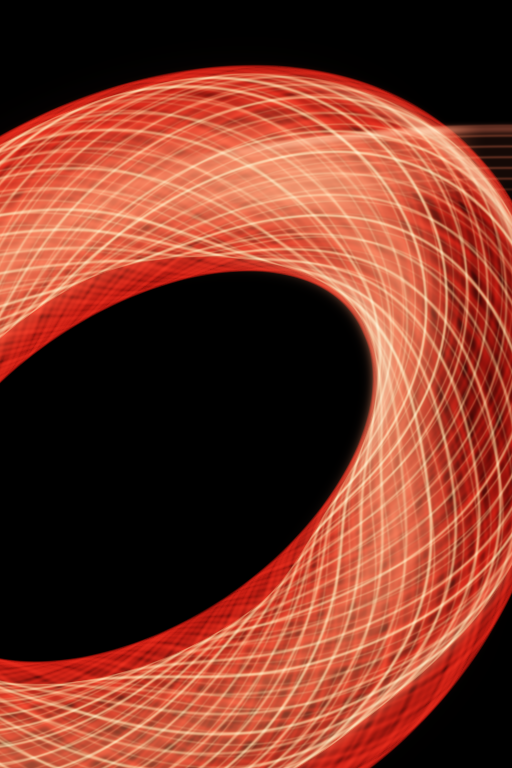
Reproduce this background procedurally as a WebGL 1 fragment shader.

```glsl
precision highp float;
// Woven ring of red, peach and gold light trails around a dark tilted oval.

#define CENTER vec2(0.273, 0.594)
#define HOLE_AXES vec2(0.510, 0.297)
#define HOLE_TILT 0.60
#define RIM_AXES vec2(0.908, 0.644)
#define RIM_TILT 0.845
#define GOLD_COUNT 24.0
#define GOLD_WIDTH 0.0028
#define RED_LIGHT vec3(1.0, 0.08, 0.05)
#define PEACH_LIGHT vec3(1.45, 0.62, 0.41)
#define BROWN_LIGHT vec3(0.66, 0.36, 0.23)
#define GOLD_LIGHT vec3(1.35, 1.0, 0.65)
#define TAU 6.2832

uniform vec2 u_resolution;

float hash(float n) {
  return fract(sin(n * 12.99 + 4.1) * 43758.5);
}

float bell(float x, float mid, float width) {
  float t = (x - mid) / width;
  return exp(-t * t);
}

float ellipseRadius(vec2 dir, float tilt, vec2 axes) {
  float c = cos(tilt), s = sin(tilt);
  return 1.0 / length(vec2(dot(dir, vec2(c, s)), dot(dir, vec2(-s, c))) / axes);
}

// Strands swinging between the edges s = 0 and s = 1 as the angle advances.
float strands(float s, float angle, float radius, float thickness,
              float twist, float count, float width) {
  float c = clamp(2.0 * s - 1.0, -1.0, 1.0);
  float swing = sqrt(1.0 - c * c);
  float slope = max(0.5 * swing * thickness, 0.001);
  float phaseRate = length(vec2(1.0 / slope, twist / radius));
  float sum = 0.0;
  for (int i = 0; i < 2; i++) {
    float side = float(i) * 2.0 - 1.0;
    float q = (side * acos(c) + twist * angle) * count / TAU;
    float id = floor(q + 0.5);
    float dist = (q - id) * TAU / count / phaseRate;
    sum += (0.35 + 0.65 * hash(id)) * bell(dist, 0.0, width);
  }
  return sum * smoothstep(0.0, 0.07, swing * swing);
}

void main() {
  vec2 p = gl_FragCoord.xy / u_resolution.x;

  // Ring coordinates: s runs from the hole (0) to the outer rim (1).
  vec2 rel = p - CENTER;
  float radius = max(length(rel), 0.001);
  vec2 dir = rel / radius;
  float angle = atan(rel.y, rel.x);
  float low = max(dot(dir, vec2(0.5, -0.86)), 0.0);
  float diag = dot(dir, vec2(0.82, -0.57));
  float inner = ellipseRadius(dir, HOLE_TILT, HOLE_AXES) * (1.0 + 0.05 * low);
  float outer = ellipseRadius(dir, RIM_TILT, RIM_AXES)
              * (0.97 + 0.14 * diag * diag + 0.05 * diag);
  float thickness = outer - inner;
  float s = (radius - inner) / thickness;

  // Weights of the ring's sectors.
  float upper = smoothstep(0.7, 1.9, angle);
  float lower = smoothstep(0.1, 0.9, -angle);
  float right = bell(angle, 0.25, 0.5);

  // Red veil with fine streaks.
  float band = smoothstep(-0.02, 0.15, s) * (1.0 - smoothstep(0.88, 1.03, s));
  float streak = 0.5 + 0.3 * sin(s * 43.0 + angle * 3.0)
               + 0.2 * sin(s * 97.0 - angle * 4.0 + 1.0);
  float veil = 0.25 + 0.5 * streak + 0.25 * upper * smoothstep(0.2, 0.6, s);
  veil *= 1.0 - 0.35 * right - 0.25 * lower * smoothstep(0.2, 0.5, s);
  vec3 light = RED_LIGHT * band * veil;

  // Red strands, from broad to fine.
  for (int i = 0; i < 3; i++) {
    float k = float(i);
    float trail = strands((s + 0.01) / 1.02, angle + k * 0.7, radius, thickness,
                          1.2 + 0.3 * k, 22.0 + 16.0 * k, 0.009 - 0.0025 * k);
    light += RED_LIGHT * trail * (0.5 - 0.2 * right);
  }

  // Peach haze above, brown haze below.
  float hazeMid = 0.46 - 0.34 * right;
  float haze = bell(s, hazeMid, 0.27 - 0.06 * right) * smoothstep(0.0, 0.16, s);
  light += mix(PEACH_LIGHT, BROWN_LIGHT, lower) * haze * (0.72 + 0.2 * streak);

  // Gold strands in a narrower lane, dense along its edges.
  float lo = 0.015 + 0.15 * upper + 0.09 * lower;
  float hi = 0.97 - 0.15 * lower;
  float lane = (s - lo) / (hi - lo);
  float laneWidth = thickness * (hi - lo);
  float gold = strands(lane, angle, radius, laneWidth, 1.5, GOLD_COUNT, GOLD_WIDTH);
  gold += 0.3 * strands(lane, angle + 0.4, radius, laneWidth, 1.8, 38.0, 0.0022);
  light += GOLD_LIGHT * gold * 0.85;

  // Glowing edges where strands gather.
  float innerGlow = bell(s, 0.06, 0.055) * bell(angle, 0.40, 0.48);
  float outerGlow = bell(s, 0.93, 0.035) * bell(angle, 0.72, 0.32);
  float lowerGlow = bell(s, hi - 0.03, 0.04) * bell(angle, -0.65, 0.45);
  light += vec3(1.5, 0.85, 0.6) * (innerGlow + 0.9 * outerGlow + 0.4 * lowerGlow);

  // Flat sheaf leaving the ring toward the right edge.
  float drop = 1.256 - 0.156 * (1.0 - p.x) * (1.0 - p.x) - p.y;
  float sheaf = smoothstep(-0.004, 0.006, drop) * (1.0 - smoothstep(0.09, 0.17, drop));
  float reach = smoothstep(0.3, 0.62, p.x);
  float fade = 1.0 - 0.85 * smoothstep(0.82, 0.95, p.x);
  float lines = pow(0.5 + 0.5 * cos(drop * TAU / 0.021), 6.0);
  light += PEACH_LIGHT * sheaf * reach * (0.4 * fade + 0.22 * lines);
  light += vec3(1.3, 0.55, 0.4) * bell(drop, 0.008, 0.008) * reach * (0.25 + 0.55 * fade);

  gl_FragColor = vec4(1.0 - exp(-light), 1.0);
}
```
